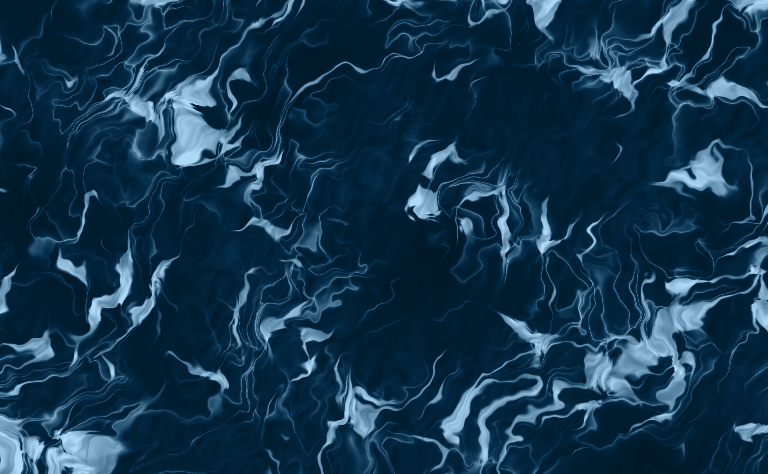
This texture is drawn by a Shadertoy shader. Its source:

```glsl
// Deep blue marble: a mottled navy ground, smoky folded wisps and pale torn veins.
// All parts are contours of gradient noise, domain-warped and stretched along a
// diagonal grain; their tones add up and are coloured through one ramp.

#define GRAIN_ANGLE 0.90    // direction of the veins, radians
#define GRAIN_STRETCH 0.40  // lower is longer along the grain
#define WARP 0.13           // large bending of the stone
#define CURL 0.035          // small curls
#define VEIN_SCALE 4.6
#define VEIN_WIDTH 0.085
#define VEIN_TONE 3.9
#define WISP_SCALE 5.5
#define WISP_TONE 3.5
#define GROUND_TONE 0.22
#define MOTTLE 1.5

vec2 gradientAt(vec2 cell) {
    vec3 h = fract(cell.xyx * vec3(0.1031, 0.1030, 0.0973));
    h += dot(h, h.yzx + 33.33);
    float a = 6.2832 * fract((h.x + h.y) * h.z);
    return vec2(cos(a), sin(a));
}

float noise(vec2 p) {
    vec2 i = floor(p), f = p - i;
    vec2 u = f * f * f * (f * (f * 6.0 - 15.0) + 10.0);
    vec2 e = vec2(1.0, 0.0);
    float a = dot(gradientAt(i), f);
    float b = dot(gradientAt(i + e.xy), f - e.xy);
    float c = dot(gradientAt(i + e.yx), f - e.yx);
    float d = dot(gradientAt(i + e.xx), f - e.xx);
    return mix(mix(a, b, u.x), mix(c, d, u.x), u.y);
}

float fbm(vec2 p, int octaves) {
    float sum = 0.0, amp = 1.0;
    for (int i = 0; i < octaves; i++) {
        sum += amp * noise(p);
        p = mat2(1.6, 1.2, -1.2, 1.6) * p + 7.3;
        amp *= 0.54;
    }
    return sum;
}

// Coordinates across and along the grain
vec2 alongGrain(vec2 p) {
    vec2 dir = vec2(cos(GRAIN_ANGLE), sin(GRAIN_ANGLE));
    return vec2(dot(p, vec2(-dir.y, dir.x)), dot(p, dir) * GRAIN_STRETCH);
}

vec2 bend(vec2 p, int octaves, float curl) {
    p += WARP * vec2(fbm(p * 2.3 + 3.1, octaves), fbm(p * 2.3 + 17.7, octaves));
    return p + curl * vec2(noise(p * 13.0 + 5.2), noise(p * 13.0 + 31.4));
}

// Where the stone is crowded with veins rather than calm
float activity(vec2 p) {
    return noise(p * 2.7 + 8.6) + 0.55 * noise(p * 6.5 + 2.9);
}

// Dark ground with feathery mottling
float ground(vec2 p) {
    vec2 g = alongGrain(p);
    float clouds = fbm(p * 2.6 + 40.0, 4);
    float feathers = fbm(g * 36.0 + 1.5 * noise(p * 14.0), 3);
    return GROUND_TONE + MOTTLE * (0.5 * clouds + feathers * (0.4 + 0.7 * clouds));
}

// Folded smoke: a crisp edge on one side, a slow fade on the other
float wisps(vec2 p, float tone) {
    vec2 bent = bend(p, 5, CURL * 1.6);
    float crowd = activity(p);
    for (int i = 0; i < 6; i++) {
        float k = float(i);
        vec2 q = alongGrain(bent) * WISP_SCALE * pow(1.28, k) + 13.7 * k;
        float v = noise(q) + 0.16 * noise(q * 2.9 + 9.0);
        float crisp = 0.006 + 0.35 * fwidth(v);
        float fold = v > 0.0 ? exp(-v / max(0.038, crisp)) : exp(v / crisp);
        float patches = 0.6 * crowd + noise(p * 4.0 + 21.0 * k) + 0.5 * noise(bent * 11.0 + 11.0 * k);
        float shown = smoothstep(-0.05, 0.48, patches);
        tone += WISP_TONE * fold * shown * (1.0 - tone / 5.0);
    }
    return tone;
}

// Pale veins that swell, taper and tear
float veins(vec2 p, float tone) {
    vec2 bent = bend(p, 5, CURL);
    float crowd = activity(p);
    for (int i = 0; i < 3; i++) {
        float k = float(i);
        vec2 q = alongGrain(bent) * VEIN_SCALE * (1.0 + 0.45 * k) + 5.3 + 27.0 * k;
        float v = noise(q);
        float swell = 0.6 * crowd + noise(p * 4.0 + 19.0 * k) + 0.4 * noise(bent * 10.0 + k);
        float line = smoothstep(-0.02, 0.14, swell);
        swell = smoothstep(0.05, 0.60, swell);
        float torn = 1.0 + 1.6 * fbm(bent * 24.0 + 3.0, 3);
        float width = VEIN_WIDTH * swell * max(torn, 0.1) + 0.008;
        float soft = 0.25 * width + 0.6 * fwidth(v);
        float body = 1.0 - smoothstep(width - soft, width + soft, abs(v));
        float smoke = fbm(alongGrain(bent) * 42.0, 3);
        float pale = VEIN_TONE + 1.7 * smoke + 0.8 * swell - 0.9 * (1.0 - line);
        tone = mix(tone, max(tone, pale), body * line);
    }
    return tone;
}

vec3 marbleColor(float tone) {
    vec3 c = mix(vec3(0.00, 0.11, 0.18), vec3(0.01, 0.16, 0.27), clamp(tone, -0.5, 1.0));
    c = mix(c, vec3(0.08, 0.25, 0.37), clamp(tone - 1.0, 0.0, 1.0));
    c = mix(c, vec3(0.22, 0.40, 0.52), clamp(tone - 2.0, 0.0, 1.0));
    c = mix(c, vec3(0.42, 0.59, 0.71), clamp(tone - 3.0, 0.0, 1.0));
    return mix(c, vec3(0.64, 0.81, 0.93), clamp(tone - 4.0, 0.0, 1.2));
}

void mainImage(out vec4 fragColor, in vec2 fragCoord) {
    vec2 p = fragCoord / iResolution.y;
    float tone = veins(p, wisps(p, ground(p)));
    fragColor = vec4(clamp(marbleColor(tone), 0.0, 1.0), 1.0);
}
```
